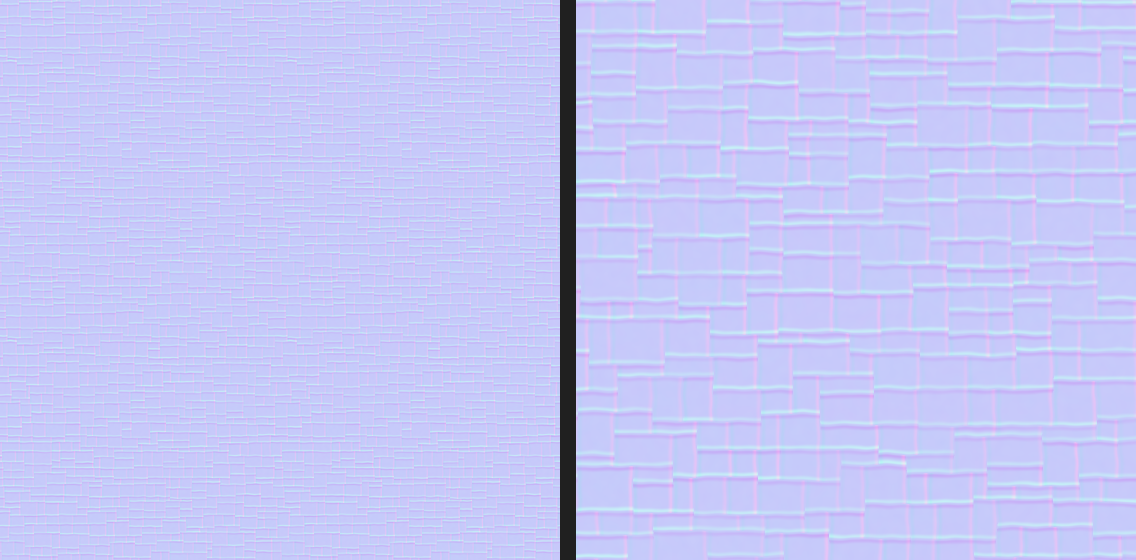
Left: the whole. Right: its middle third, enlarged.
Write a Shadertoy shader that draws this texture map.

```glsl
const vec2 GRID = vec2(40.0, 56.0);   // joints across the canvas
const vec2 PERIOD = vec2(20.0, 28.0); // even, so the pattern wraps

vec2 hash2(vec2 p) {
    vec3 q = fract(p.xyx * vec3(0.1031, 0.1030, 0.0973));
    q += dot(q, q.yzx + 33.33);
    return fract((q.xx + q.yz) * q.zy);
}

float cornerSlope(vec2 cell, vec2 f, vec2 corner, float period) {
    vec2 gradient = hash2(mod(cell + corner, period) + 71.0) * 2.0 - 1.0;
    return dot(gradient, f - corner);
}

// Gradient noise that wraps after a whole number of cells
float gradientNoise(vec2 p, float period) {
    vec2 i = floor(p), f = p - i;
    vec2 u = f * f * f * (f * (f * 6.0 - 15.0) + 10.0);
    float low = mix(cornerSlope(i, f, vec2(0, 0), period),
                    cornerSlope(i, f, vec2(1, 0), period), u.x);
    float high = mix(cornerSlope(i, f, vec2(0, 1), period),
                     cornerSlope(i, f, vec2(1, 1), period), u.x);
    return mix(low, high, u.y);
}

float jointOffset(vec2 cell) {
    return 0.12 + 0.76 * hash2(mod(cell, PERIOD)).x;
}

// Stone around a lattice vertex: vertical and horizontal joints alternate
vec4 stoneBounds(vec2 v) {
    float a = jointOffset(v - 1.0), b = jointOffset(v - vec2(0, 1));
    float c = jointOffset(v - vec2(1, 0)), d = jointOffset(v);
    bool even = mod(v.x + v.y, 2.0) < 0.5;
    return vec4(v - 1.0 + (even ? vec2(a, b) : vec2(c, a)),
                v + (even ? vec2(d, c) : vec2(b, d)));
}

// Bevel steepness, zero in the joint and on the flat face
vec2 bevel(vec2 d) {
    vec2 t = d / 0.0036;
    return smoothstep(0.0, 0.35, t) * (1.0 - smoothstep(0.35, 1.0, t));
}

vec3 wallNormalColor(vec2 uv) {
    // Slightly uneven joints
    vec2 wobble = vec2(gradientNoise(uv * 80.0, 40.0),
                       gradientNoise(uv * 80.0 + 17.0, 40.0));
    vec2 p = (uv + 0.0013 * wobble) * GRID;

    // Find the stone that holds this point
    vec4 bounds = vec4(0.0);
    vec2 id = vec2(0.0);
    for (int k = 0; k < 4; k++) {
        vec2 v = floor(p) + vec2(k % 2, k / 2);
        vec4 box = stoneBounds(v);
        if (all(greaterThanEqual(p, box.xy)) && all(lessThan(p, box.zw))) {
            bounds = box;
            id = mod(v, PERIOD);
        }
    }

    // Split wide and tall stones
    vec2 cut = mix(bounds.xy, bounds.zw, 0.32 + 0.36 * hash2(id + 31.0));
    vec2 size = bounds.zw - bounds.xy;
    if (size.x > 1.4) {
        if (p.x < cut.x) bounds.z = cut.x;
        else { bounds.x = cut.x; id.x += 40.0; }
    }
    if (size.y > 1.55) {
        if (p.y < cut.y) bounds.w = cut.y;
        else { bounds.y = cut.y; id.y += 60.0; }
    }

    // Bevels on left and bottom, then right and top
    vec2 rnd = hash2(id + 7.0);
    float wear = gradientNoise(uv * 32.0, 16.0);
    float depth = mix(0.55, 1.1, rnd.x) * (1.0 + 0.4 * wear);
    vec2 nearLow = bevel((p - bounds.xy) / GRID) * depth;
    vec2 nearHigh = bevel((bounds.zw - p) / GRID) * depth;

    // Flat face with faint tilt and grain
    vec3 color = vec3(0.779, 0.789, 0.98);
    color.rg += vec2(-0.012, 0.01) * (rnd.y - 0.4);
    color.rg += 0.012 * vec2(gradientNoise(uv * 160.0, 80.0),
                             gradientNoise(uv * 160.0 + 9.0, 80.0));

    color.r += 0.11 * nearHigh.x - 0.05 * nearLow.x;
    color.g += 0.13 * nearLow.y - 0.1 * nearHigh.y;
    color.g += 0.02 * nearLow.x - 0.02 * nearHigh.x;
    color.b -= 0.012 * (nearLow.x + nearLow.y + nearHigh.x + nearHigh.y);
    return color;
}

void mainImage(out vec4 fragColor, in vec2 fragCoord) {
    // Four samples per pixel smooth the thin joints
    vec3 color = vec3(0.0);
    for (int k = 0; k < 4; k++) {
        vec2 shift = vec2(k % 2, k / 2) * 0.5 - 0.25;
        color += wallNormalColor((fragCoord + shift) / iResolution.xy);
    }
    fragColor = vec4(color / 4.0, 1.0);
}
```
